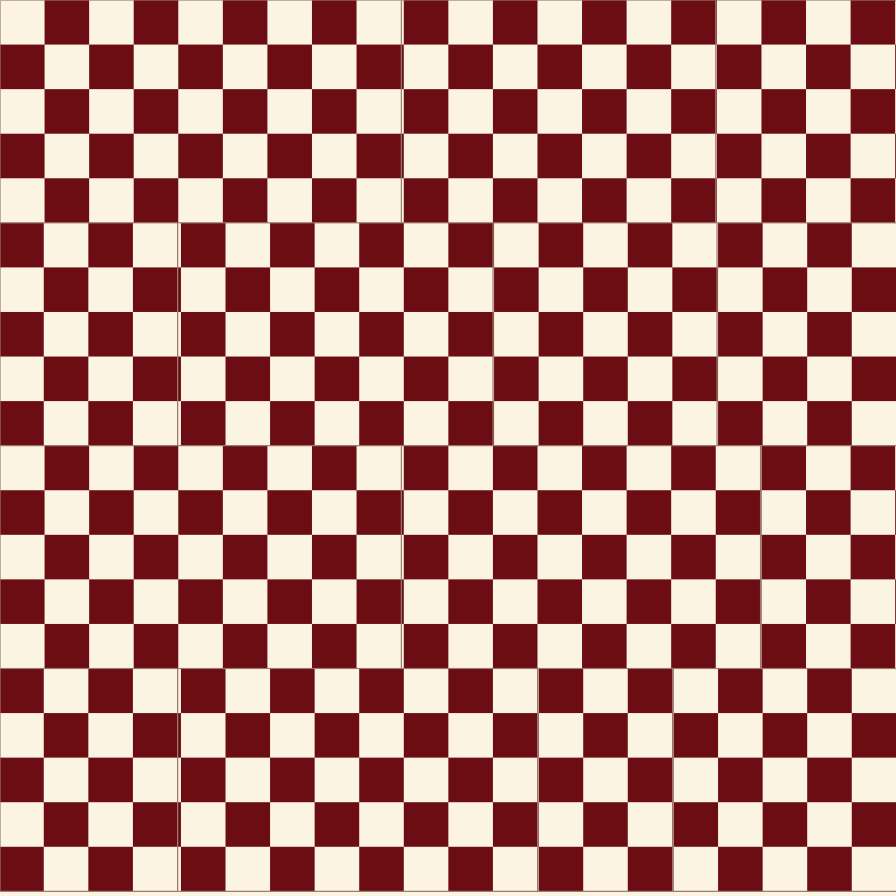
A three.js fragment shader for this pattern:

```glsl
// Red and cream checkerboard printed on staggered planks, five checks tall.
// Each plank shifts its checks slightly at the cut, so a sliver of the previous
// colour follows each hairline seam. Edges are smoothed over one screen pixel.
#define CELL 0.04974          // side of one check
#define BAND_ROWS 5.0         // checks per plank height
#define BANDS 4.0             // plank rows from the top
#define SHIFT_BASE 0.034      // check shift after the first cut, in checks
#define SHIFT_STEP 0.026      // added shift per cut, in checks
#define ODD_INSET 0.018       // left trim of alternate plank rows, in checks
#define SEAM_GAP 0.005        // seam distance past the last check, in checks
#define SEAM_WIDTH 0.0013
#define CREAM vec3(0.99, 0.957, 0.886)
#define RED vec3(0.42, 0.05, 0.07)
#define SEAM_COLOR vec3(0.60, 0.47, 0.43)

varying vec2 vUv;

// Column of each cut in a plank row; 99 lies outside the canvas.
vec3 cutColumns(float band) {
  if (band < 0.5) return vec3(9.0, 16.0, 99.0);
  if (band < 1.5) return vec3(4.0, 11.0, 16.0);
  if (band < 2.5) return vec3(9.0, 17.0, 99.0);
  return vec3(4.0, 12.0, 15.0);
}

// Horizontal shift of the checks on the n-th plank of a row.
float plankShift(float n, float band) {
  return n < 0.5 ? -ODD_INSET * mod(band, 2.0) : SHIFT_BASE + SHIFT_STEP * n;
}

// Smoothed square wave: +1 on even checks, -1 on odd ones.
float alternate(float x, float blur) {
  float d = 2.0 * abs(fract(x * 0.5 - 0.25) - 0.5) - 0.5;
  return clamp(2.0 * d / blur, -1.0, 1.0);
}

// Coverage of a hairline at distance d from its centre.
float hairline(float d, float pixel) {
  float cover = clamp((0.5 * SEAM_WIDTH - d) / pixel + 0.5, 0.0, 1.0);
  return cover * min(1.0, SEAM_WIDTH / pixel);
}

void main() {
  vec2 pixel = max(fwidth(vUv), vec2(0.00001));
  vec2 grid = vec2(vUv.x, 1.0 - vUv.y) / CELL;
  float band = floor(grid.y / BAND_ROWS);
  vec3 cuts = cutColumns(band);

  // Find the plank under this point and the nearest vertical seam.
  float shift = plankShift(0.0, band);
  float seamDist = grid.x;
  for (int i = 0; i < 3; i++) {
    float n = float(i);
    float seam = cuts[i] + plankShift(n, band) + SEAM_GAP;
    if (grid.x > seam) shift = plankShift(n + 1.0, band);
    seamDist = min(seamDist, abs(grid.x - seam));
  }

  // Checks, with a plain strip below the last plank row.
  vec2 blur = pixel / CELL;
  float check = alternate(grid.x - shift, blur.x) * alternate(grid.y, blur.y);
  float below = clamp((grid.y - BANDS * BAND_ROWS) / blur.y + 0.5, 0.0, 1.0);
  vec3 color = mix(RED, CREAM, max(0.5 + 0.5 * check, below));

  // Seams between planks and plank rows.
  float rowDist = abs(fract(grid.y / BAND_ROWS + 0.5) - 0.5) * BAND_ROWS;
  float upright = hairline(seamDist * CELL, pixel.x) * (1.0 - below);
  float level = hairline(rowDist * CELL, pixel.y);
  color = mix(color, SEAM_COLOR, max(upright, level));

  gl_FragColor = vec4(color, 1.0);
}
```
